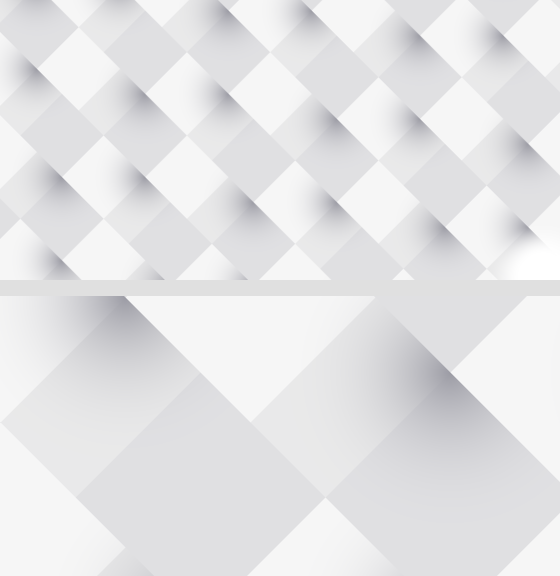
Top: the whole. Bottom: its middle third, enlarged.
Write a Shadertoy shader that draws this pattern.

```glsl
// Diagonal strips of white squares, pale gaps and grey squares, with every
// other strip slid along by one square. A soft half-round shadow falls from
// the corner of each white square onto the strip below it.

const float SIDE = 0.2974;              // square size, in diagonal units
const float PERIOD = 0.7734;            // repeat along a strip
const vec2 START = vec2(0.1836, 0.854); // across, along: corner of one square

const vec3 WHITE = vec3(0.965);
const vec3 PALE = vec3(0.914, 0.914, 0.916);
const vec3 GREY = vec3(0.878, 0.878, 0.888);
const vec3 SHADOW = vec3(0.61, 0.61, 0.645);

// Antialiased step over one blur width
float cover(float signedDist, float blur) {
    return clamp(signedDist / blur + 0.5, 0.0, 1.0);
}

// Flat colours along a strip; zero is the start of a white square
vec3 tileColour(float along, float blur) {
    float x = mod(along + 0.5 * SIDE, PERIOD) - 0.5 * SIDE;
    vec3 colour = mix(GREY, WHITE, cover(x, blur));
    colour = mix(colour, PALE, cover(x - SIDE, blur));
    return mix(colour, GREY, cover(x - (PERIOD - SIDE), blur));
}

// Radial falloff, darkest at the peak, repeated along the strip
float cornerShadow(float along, float depth, float peak) {
    float x = mod(along - peak + 0.5 * PERIOD, PERIOD) - 0.5 * PERIOD;
    float reach = length(vec2(x, depth)) / SIDE;
    return pow(max(1.0 - reach, 0.0), 2.7);
}

// One strip, shaded from its upper edge downwards
vec3 stripColour(float index, vec2 diag, float blur) {
    float odd = mod(index, 2.0);
    float along = diag.y - odd * SIDE;
    float depth = max((index + 1.0) * SIDE - diag.x, 0.0);
    float peak = mix(SIDE, PERIOD - SIDE, odd);
    float shade = cornerShadow(along, depth, peak);
    return mix(tileColour(along, blur), SHADOW, shade);
}

void mainImage(out vec4 fragColor, in vec2 fragCoord) {
    // Canvas heights, measured from the upper left
    vec2 p = vec2(fragCoord.x, iResolution.y - fragCoord.y) / iResolution.y;
    float blur = 1.6 / iResolution.y;

    // Across and along the strips
    vec2 diag = vec2(p.x - p.y, p.x + p.y) - START;

    // Blend the two strips that meet at the nearest edge
    float edge = floor(diag.x / SIDE + 0.5);
    vec3 below = stripColour(edge - 1.0, diag, blur);
    vec3 above = stripColour(edge, diag, blur);
    vec3 colour = mix(below, above, cover(diag.x - edge * SIDE, blur));

    // Light bleeding in at the lower right corner
    vec2 corner = vec2(iResolution.x / iResolution.y, 1.0);
    float glow = 1.0 - smoothstep(0.08, 0.20, distance(p, corner - vec2(0.06, 0.01)));
    fragColor = vec4(mix(colour, vec3(1.0), glow), 1.0);
}
```
